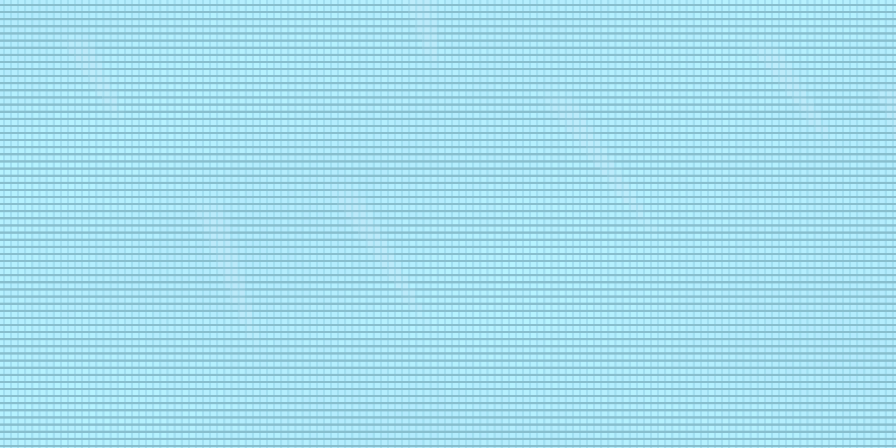
A Shadertoy shader for this texture:

```glsl
// A fine grid of pale cyan tiles with crisp dark row joints and paler column joints.
// Joints are box-filtered bands on a repeated cell; layered sines tint the tiles,
// and a loop of slanted, tapering streaks adds faint wear, stepped per tile.

#define GRID vec2(126.0, 63.0)
#define JOINT_WIDTH vec2(0.30, 0.31)
#define JOINT_OFFSET vec2(0.4, 0.55)
#define EDGE_SOFTNESS 0.5
#define STREAK_COUNT 7
#define STREAK_STRENGTH 0.5
#define TINT_STRENGTH 0.28
#define TILE_LIGHT vec3(0.715, 0.955, 1.00)
#define TILE_BLUE vec3(0.70, 0.915, 0.99)
#define COLUMN_COLOR vec3(0.635, 0.875, 0.945)
#define ROW_COLOR vec3(0.535, 0.745, 0.805)
#define STREAK_COLOR vec3(0.77, 0.91, 0.97)

float hash(vec2 p) {
    p = fract(p * vec2(0.1031, 0.1137));
    p += dot(p, p.yx + 33.33);
    return fract((p.x + p.y) * p.x * 17.0);
}

// Length of repeated bands [0, width] from zero up to x
vec2 bandIntegral(vec2 x, vec2 width) {
    return floor(x) * width + min(fract(x), width);
}

// Share of a filter window that is covered by the bands, on each axis
vec2 bandCoverage(vec2 x, vec2 width, vec2 window) {
    vec2 a = bandIntegral(x - 0.5 * window, width);
    vec2 b = bandIntegral(x + 0.5 * window, width);
    return clamp((b - a) / window, 0.0, 1.0);
}

// Broad, slow tint shift from -1 to 1
float broadTint(vec2 p) {
    float waves = sin(p.x * 5.0 + 2.0 * sin(p.y * 4.0));
    waves += 0.6 * sin(p.y * 11.0 - p.x * 3.0 + 1.3);
    return waves / 1.6;
}

// Long streaks leaning down to the right, narrowing toward their ends
float streakWear(vec2 p) {
    float wear = 0.0;
    for (int i = 0; i < STREAK_COUNT; i++) {
        float k = float(i);
        vec2 top = vec2(2.0 * fract(0.08 + k * 0.382),
                        0.35 + 0.8 * hash(vec2(k, 7.0)));
        float reach = mix(0.2, 0.4, hash(vec2(k, 19.0)));
        float lean = mix(0.15, 0.9, hash(vec2(k, 31.0)));
        float along = (top.y - p.y) / reach;
        float across = p.x - top.x - lean * (top.y - p.y);
        float halfWidth = mix(0.05, 0.01, clamp(along, 0.0, 1.0));
        float ends = smoothstep(0.0, 0.2, along) * (1.0 - smoothstep(0.7, 1.0, along));
        float body = 1.0 - smoothstep(0.4, 1.0, abs(across) / halfWidth);
        wear = max(wear, ends * body);
    }
    return wear;
}

void mainImage(out vec4 fragColor, in vec2 fragCoord) {
    // Cells count from the top left, shifted so a joint starts each cell
    vec2 uv = fragCoord / iResolution.xy;
    vec2 cell = vec2(uv.x, 1.0 - uv.y) * GRID + 1.0 - JOINT_OFFSET;
    vec2 window = EDGE_SOFTNESS * GRID / iResolution.xy;
    vec2 tile = floor(cell);
    vec2 tileCenter = vec2(tile.x, GRID.y - tile.y) / GRID.y;

    // Tile face with a slight broad tint and a random step per tile
    float tint = 0.5 + TINT_STRENGTH * broadTint(tileCenter);
    tint += 0.4 * (hash(tile) - 0.5);
    vec3 color = mix(TILE_BLUE, TILE_LIGHT, clamp(tint, 0.0, 1.0));

    // Pale columns first, dark rows across them
    vec2 joint = bandCoverage(cell, JOINT_WIDTH, window);
    color = mix(color, COLUMN_COLOR, joint.x);
    color = mix(color, ROW_COLOR, joint.y);

    // Wear veils the faces and, more weakly, the joints
    float wear = streakWear(tileCenter) * STREAK_STRENGTH;
    color = mix(color, STREAK_COLOR, wear * (1.0 - 0.7 * max(joint.x, joint.y)));

    fragColor = vec4(clamp(color, 0.0, 1.0), 1.0);
}
```
